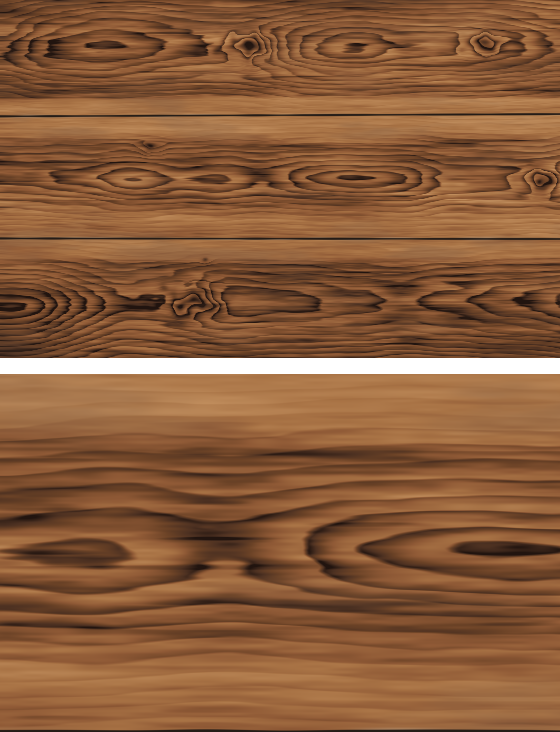
Top: the whole. Bottom: its middle third, enlarged.
This texture is drawn by a WebGL 1 fragment shader. Its source:

```glsl
precision highp float;
// Three wide, weathered timber boards lying horizontally, with pale sapwood edges.
// Growth rings are contours of the distance to a wandering pith, bent around knots;
// stretched noise adds fibres, cracks and stains before a brown colour ramp.
uniform vec2 u_resolution;

float hash(vec2 p) {
  p = fract(p * vec2(0.1031, 0.1137));
  p += dot(p, p.yx + 33.33);
  return fract((p.x + p.y) * p.x * 7.31);
}

float noise(vec2 p) {
  vec2 i = floor(p), f = fract(p);
  f = f * f * (3.0 - 2.0 * f);
  return mix(mix(hash(i), hash(i + vec2(1.0, 0.0)), f.x),
             mix(hash(i + vec2(0.0, 1.0)), hash(i + 1.0), f.x), f.y);
}

float fbm(vec2 p) {
  float sum = 0.0, gain = 0.533;
  for (int i = 0; i < 4; i++) {
    sum += gain * noise(p);
    p = p * 2.03 + 17.3;
    gain *= 0.5;
  }
  return sum;
}

// Brown ramp from charred cracks to pale sapwood
vec3 woodRamp(float tone) {
  float t = clamp(tone, 0.0, 1.0) * 5.0;
  vec3 c = mix(vec3(0.13, 0.08, 0.06), vec3(0.30, 0.19, 0.13), clamp(t, 0.0, 1.0));
  c = mix(c, vec3(0.42, 0.26, 0.15), clamp(t - 1.0, 0.0, 1.0));
  c = mix(c, vec3(0.56, 0.35, 0.21), clamp(t - 2.0, 0.0, 1.0));
  c = mix(c, vec3(0.66, 0.45, 0.27), clamp(t - 3.0, 0.0, 1.0));
  return mix(c, vec3(0.75, 0.55, 0.36), clamp(t - 4.0, 0.0, 1.0));
}

void main() {
  vec2 p = gl_FragCoord.xy / u_resolution.y;
  float pixel = 1.0 / u_resolution.y;

  // Boards and the two slightly tilted seams between them
  float lowSeam = 0.334 - 0.001 * p.x;
  float highSeam = 0.675 + 0.004 * p.x;
  float board = step(lowSeam, p.y) + step(highSeam, p.y);
  bool bottom = board < 0.5, middle = board > 0.5 && board < 1.5;
  float seed = board * 37.0 + 11.0;

  // Two knots per board: centres, then radii
  vec4 knots = bottom ? vec4(0.543, 0.160, 0.577, 0.277)
             : middle ? vec4(0.425, 0.591, 1.510, 0.495)
                      : vec4(0.700, 0.870, 1.345, 0.883);
  vec2 radii = bottom ? vec2(0.046, 0.012) : middle ? vec2(0.022, 0.036) : vec2(0.044, 0.036);
  vec2 q = p;
  float swirl = 0.0, core = 0.0;
  for (int i = 0; i < 2; i++) {
    vec2 centre = i == 0 ? knots.xy : knots.zw;
    float radius = i == 0 ? radii.x : radii.y;
    vec2 d = (p - centre) / (radius * vec2(1.7, 1.0));
    d += 0.5 * (vec2(noise(p * 35.0 + seed), noise(p * 42.0 + seed + 9.0)) - 0.5);
    float pull = exp(-dot(d, d));
    q.y -= (p.y - centre.y) * pull * 0.65;
    swirl += pull * radius * 75.0;
    core += exp(-dot(d, d) * 9.0);
  }

  // Pith line and its changing depth give nested pointed arches
  float pith = bottom ? 0.155 : middle ? 0.505 : 0.872;
  float v = q.y - pith - 0.025 * (noise(vec2(p.x * 2.2, seed)) - 0.5);
  float depth = 0.01 + 0.085 * noise(vec2(p.x * 3.1 + seed, seed))
              + 0.025 * noise(vec2(p.x * 8.0, seed + 5.0));
  float rings = 72.0 * sqrt(v * v + depth * depth) + swirl
              + 1.5 * fbm(vec2(q.x * 4.0 + seed, q.y * 32.0));
  float phase = fract(rings);
  float lateWood = phase * phase * (1.0 - smoothstep(0.84, 1.0, phase));
  float heart = exp(-v * v * 500.0);

  // Sapwood bands beside the seams
  float edge = 0.014 * (fbm(vec2(p.x * 5.0, p.y * 20.0 + seed)) - 0.5);
  float y = p.y + edge;
  float sap = bottom ? smoothstep(0.262, 0.284, y)
            : middle ? max(smoothstep(0.600, 0.632, y), 0.75 * (1.0 - smoothstep(0.375, 0.440, y)))
                     : 1.0 - smoothstep(0.722, 0.732, y);

  // Fibres, streaks, stains and short cracks
  float fibre = noise(vec2(q.x * 11.0 + seed, q.y * 230.0)) - 0.5;
  float fine = noise(vec2(q.x * 38.0, q.y * 360.0 + seed)) - 0.5;
  float streak = fbm(vec2(q.x * 2.2 + seed, q.y * 36.0)) - 0.5;
  float stain = fbm(p * vec2(3.2, 9.0) + seed) - 0.5;
  float crack = smoothstep(0.70, 0.94, noise(vec2(q.x * 7.0 + seed, q.y * 150.0)));

  float tone = 0.67 + 0.20 * sap + 0.07 * heart;
  tone -= lateWood * (0.42 + 0.45 * heart + 0.5 * stain) * (1.0 - 0.75 * sap);
  tone += (0.24 * fibre + 0.14 * fine + 0.55 * streak + 0.42 * stain) * (1.0 - 0.55 * sap);
  tone -= 0.24 * crack * (1.0 - 0.7 * sap) + 0.55 * core;
  tone -= bottom ? 0.09 + 0.10 * (1.0 - smoothstep(0.0, 0.12, p.y)) : 0.0;
  tone -= 0.10 * smoothstep(0.90, 1.0, p.y);
  tone -= 0.05 * (1.0 - smoothstep(0.0, 0.25, p.x));
  vec3 colour = woodRamp(tone);

  // Grey weathering, strongest on the sapwood
  float worn = smoothstep(0.45, 0.75, fbm(p * vec2(5.0, 24.0) + 61.0));
  colour = mix(colour, vec3(0.53, 0.38, 0.27), worn * (0.15 + 0.25 * sap));

  // Dark seams with patchy pale dust along their lips
  float gap = min(abs(p.y - lowSeam), abs(p.y - highSeam));
  float dust = smoothstep(0.50, 0.80, noise(vec2(p.x * 9.0, board * 7.0 + p.y * 60.0)));
  colour = mix(colour, vec3(0.72, 0.61, 0.50), 0.55 * dust * (1.0 - smoothstep(0.002, 0.006, gap)));
  float width = 0.0012 + 0.0012 * noise(vec2(p.x * 14.0, 3.0));
  colour = mix(vec3(0.14, 0.11, 0.09), colour, smoothstep(width - 0.5 * pixel, width + pixel, gap));

  gl_FragColor = vec4(colour, 1.0);
}
```
